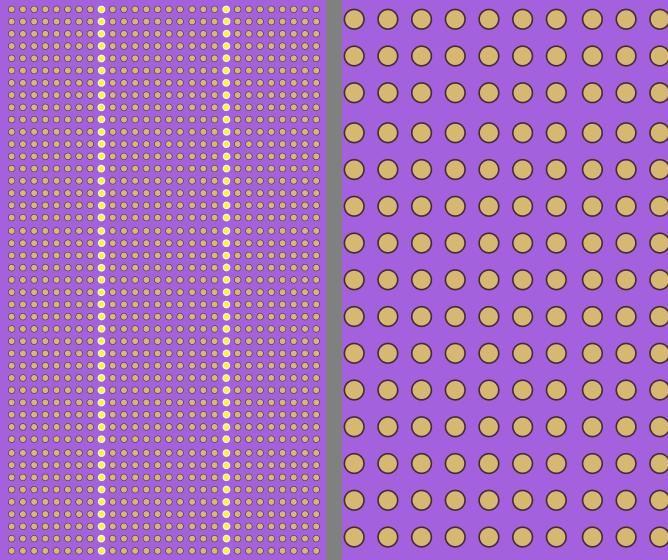
Left, the full canvas; right, a detail of the centre.
This pattern is drawn by a WebGL 1 fragment shader. Its source:

```glsl
precision highp float;
// Purple board with a 28 x 45 grid of outlined tan dots and two columns of lit
// yellow dots with white rims. Each pixel finds its nearest dot, allowing for
// small gaps at the grid seams, and layers antialiased discs over the ground.

uniform vec2 u_resolution;

#define CANVAS_HEIGHT 768.0           // design units from top to bottom
#define GRID_COUNT vec2(28.0, 45.0)
#define GRID_START vec2(16.0, 12.8)   // first dot centre, from the top left
#define GRID_PITCH vec2(15.4, 16.8)
#define LIT_COLUMNS vec2(8.0, 19.0)
#define DOT_RADIUS 4.1
#define OUTLINE_WIDTH 0.75
#define LIT_RADIUS 3.6
#define RIM_WIDTH 1.6
#define LIT_JITTER 0.6

const vec3 GROUND = vec3(0.64, 0.38, 0.87);
const vec3 TAN = vec3(0.84, 0.72, 0.44);
const vec3 OUTLINE = vec3(0.27, 0.17, 0.22);
const vec3 RIM = vec3(1.0, 0.99, 0.95);
const vec3 YELLOW = vec3(1.0, 0.98, 0.07);

float hash(vec2 p) {
  return fract(sin(dot(p, vec2(127.1, 311.7))) * 43758.5453);
}

// Extra spacing accumulated at the seams between blocks of dots.
vec2 seamShift(vec2 cell) {
  float across = 1.1 * step(15.5, cell.x) + 0.8 * step(18.5, cell.x);
  float down = 1.5 * step(17.5, cell.y) + 2.0 * step(35.5, cell.y);
  return vec2(across, down);
}

vec2 nearestCell(vec2 p) {
  vec2 cell = floor((p - GRID_START) / GRID_PITCH + 0.5);
  cell = floor((p - GRID_START - seamShift(cell)) / GRID_PITCH + 0.5);
  return clamp(cell, vec2(0.0), GRID_COUNT - 1.0);
}

// Coverage of a disc, with an edge one pixel wide.
float disc(float dist, float radius, float pixel) {
  return clamp(0.5 + (radius - dist) / pixel, 0.0, 1.0);
}

void main() {
  float pixel = CANVAS_HEIGHT / u_resolution.y;
  vec2 p = vec2(gl_FragCoord.x, u_resolution.y - gl_FragCoord.y) * pixel;

  vec2 cell = nearestCell(p);
  vec2 center = GRID_START + cell * GRID_PITCH + seamShift(cell);
  vec2 columnGap = abs(cell.x - LIT_COLUMNS);
  float lit = 1.0 - step(0.5, min(columnGap.x, columnGap.y));

  // Lit dots sit slightly off their grid points.
  vec2 jitter = vec2(hash(cell), hash(cell + 57.0)) - 0.5;
  center += lit * LIT_JITTER * jitter;
  float dist = length(p - center);

  // Border disc first, then the face on top.
  float radius = mix(DOT_RADIUS, LIT_RADIUS, lit);
  float border = mix(OUTLINE_WIDTH, RIM_WIDTH, lit);
  vec3 color = mix(GROUND, mix(OUTLINE, RIM, lit), disc(dist, radius + border, pixel));
  color = mix(color, mix(TAN, YELLOW, lit), disc(dist, radius, pixel));

  gl_FragColor = vec4(color, 1.0);
}
```
